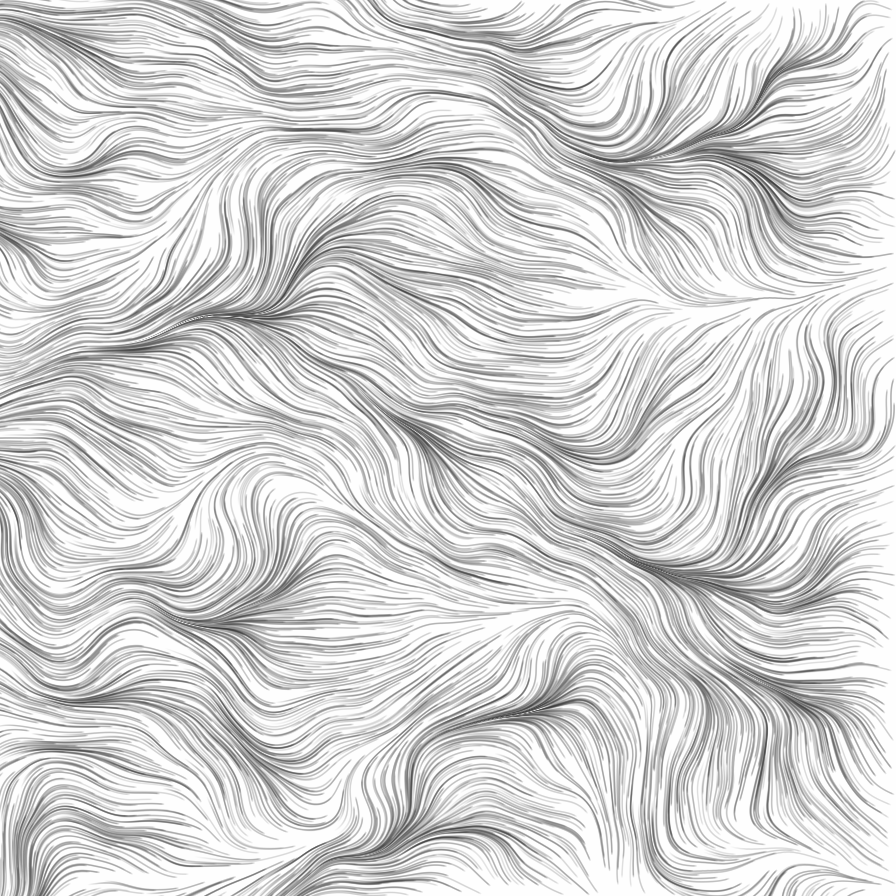
Reproduce this pattern procedurally as a three.js fragment shader.

```glsl
varying vec2 vUv;

const vec3 PAPER = vec3(0.998);
const vec3 INK = vec3(0.16);

const float FLOW_SCALE = 6.5;      // swirls across the canvas
const float FLOW_SWING = 3.2;      // how far the noise turns the flow, radians
const float FLOW_TILT = 0.1;       // mean heading, radians
const float WOBBLE = 0.17;         // share of the finest octave
const float SEED_CELLS = 72.0;     // one hair root per cell
const float STEP_LENGTH = 0.006;
const int STEPS = 25;
const float HAIR_MIN = 0.06;
const float HAIR_MAX = 0.15;
const float HAIR_WIDTH = 0.0016;   // half width including the soft edge
const float DENSITY_MIN = 0.14;
const float DENSITY_MAX = 0.56;
const float MAX_SPREAD = 5.0;

float hash12(vec2 p) {
  vec3 q = fract(vec3(p.xyx) * 0.1031);
  q += dot(q, q.yzx + 33.33);
  return fract((q.x + q.y) * q.z);
}

vec3 hash32(vec2 p) {
  vec3 q = fract(vec3(p.xyx) * vec3(0.1031, 0.1030, 0.0973));
  q += dot(q, q.yxz + 33.33);
  return fract((q.xxy + q.yzz) * q.zyx);
}

// Value noise in x, its gradient in yz
vec3 noiseGrad(vec2 p) {
  vec2 cell = floor(p);
  vec2 f = p - cell;
  vec2 u = f * f * (3.0 - 2.0 * f);
  vec2 du = 6.0 * f * (1.0 - f);
  float a = hash12(cell);
  float b = hash12(cell + vec2(1.0, 0.0));
  float c = hash12(cell + vec2(0.0, 1.0));
  float d = hash12(cell + vec2(1.0, 1.0));
  float k = a - b - c + d;
  float value = a + (b - a) * u.x + (c - a) * u.y + k * u.x * u.y;
  return vec3(value - 0.5, du * (vec2(b - a, c - a) + k * u.yx));
}

vec3 octave(vec2 p, float scale, float weight) {
  vec3 n = noiseGrad(p * scale + 41.7 + 2.7 * scale);
  return weight * vec3(n.x, n.yz * scale);
}

// Flow angle in x, its gradient in yz
vec3 flowAngle(vec2 p) {
  vec3 sum = octave(p, FLOW_SCALE, 1.0)
           + octave(p, FLOW_SCALE * 2.1, 0.5)
           + octave(p, FLOW_SCALE * 4.4, WOBBLE);
  return sum * FLOW_SWING + vec3(FLOW_TILT, 0.0, 0.0);
}

// Ink of the hair rooted in a cell; dir and bend describe the path at pos
float hairInk(vec2 cell, vec2 pos, vec2 dir, float bend, float travelled, float tolerance) {
  vec3 random = hash32(cell + 7.0);
  vec2 toRoot = (cell + random.xy) / SEED_CELLS - pos;
  float along = dot(toRoot, dir);
  // Tent weight: consecutive steps share each root without a seam
  float share = max(0.0, 1.0 - abs(along) / STEP_LENGTH);
  float across = dir.x * toRoot.y - dir.y * toRoot.x - 0.5 * bend * along * along;
  float line = max(0.0, 1.0 - abs(across) / tolerance);
  line *= line * (3.0 - 2.0 * line);

  float reach = travelled + along;
  float hairLength = mix(HAIR_MIN, HAIR_MAX, random.z);
  float ends = clamp(reach / 0.004, 0.0, 1.0)
             * clamp(4.0 * (1.0 - reach / hairLength), 0.0, 1.0);
  float density = mix(DENSITY_MIN, DENSITY_MAX, fract(random.z * 17.0));
  vec2 inside = step(0.0, cell) * step(cell, vec2(SEED_CELLS - 1.0));
  return share * line * ends * density * inside.x * inside.y;
}

void main() {
  vec2 pos = vUv;
  float logSpread = 0.0;
  float ink = 0.0;

  // Walk upstream and collect every hair whose root lies on the path
  for (int i = 0; i < STEPS; i++) {
    vec3 angle = flowAngle(pos);
    vec2 dir = vec2(cos(angle.x), sin(angle.x));
    vec2 side = vec2(-dir.y, dir.x);
    float bend = dot(angle.yz, dir);
    float tolerance = HAIR_WIDTH * min(exp(logSpread), MAX_SPREAD);
    float travelled = float(i) * STEP_LENGTH;

    vec2 base = floor(pos * SEED_CELLS - 0.5);
    ink += hairInk(base, pos, dir, bend, travelled, tolerance)
         + hairInk(base + vec2(1.0, 0.0), pos, dir, bend, travelled, tolerance)
         + hairInk(base + vec2(0.0, 1.0), pos, dir, bend, travelled, tolerance)
         + hairInk(base + vec2(1.0, 1.0), pos, dir, bend, travelled, tolerance);

    // Neighbouring paths part at the rate of the divergence
    logSpread += STEP_LENGTH * dot(angle.yz, side);
    pos += STEP_LENGTH * (dir + 0.5 * STEP_LENGTH * bend * side);
  }

  gl_FragColor = vec4(mix(INK, PAPER, exp(-ink)), 1.0);
}
```
